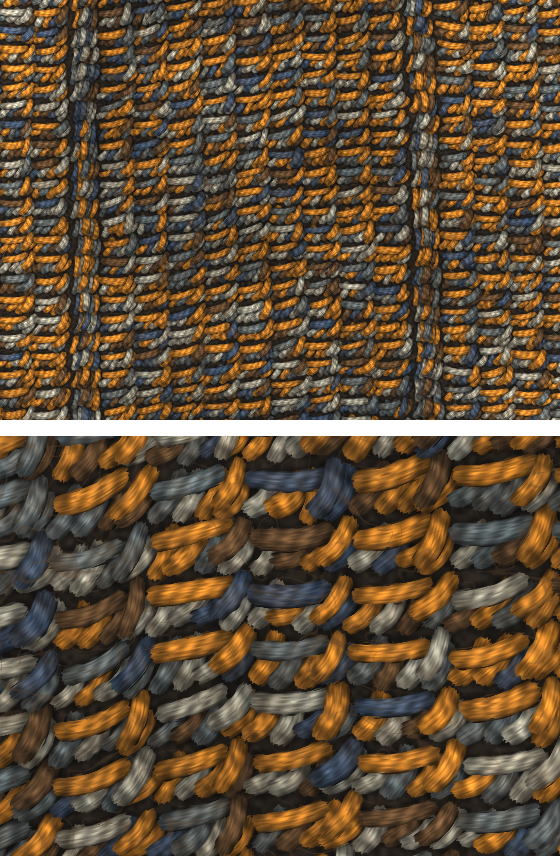
Top: the whole. Bottom: its middle third, enlarged.
Give the GLSL for this texture, as a Shadertoy shader.

```glsl
// Chunky knitted wool in mottled orange, grey and blue yarn, with two raised vertical ribs.

#define ROWS 22.0        // stitch rows over the canvas height
#define PITCH 1.778      // stitch width, in row heights
#define RIB_EVERY 10.0   // columns from one rib to the next
#define RIB_COLUMN 2.0   // column of the first rib
#define STRANDS 6        // yarn strands in each stitch
#define WOBBLE 0.30      // unevenness of the rows
#define FUZZ 0.45        // strength of the loose hairs

const vec3 GAP    = vec3(0.13, 0.11, 0.09);
const vec3 BROWN  = vec3(0.45, 0.32, 0.20);
const vec3 SLATE  = vec3(0.42, 0.47, 0.48);
const vec3 BLUE   = vec3(0.26, 0.35, 0.47);
const vec3 SILVER = vec3(0.76, 0.75, 0.67);
const vec3 ORANGE = vec3(0.97, 0.59, 0.17);

float hash(vec2 p) {
    vec3 a = fract(vec3(p.xyx) * 0.1031);
    a += dot(a, a.yzx + 33.33);
    return fract((a.x + a.y) * a.z);
}

float noise(vec2 p) {
    vec2 i = floor(p), f = fract(p);
    f = f * f * (3.0 - 2.0 * f);
    return mix(mix(hash(i), hash(i + vec2(1, 0)), f.x),
               mix(hash(i + vec2(0, 1)), hash(i + vec2(1, 1)), f.x), f.y);
}

vec3 yarnColour(float h, float orangeShare) {
    if (h < orangeShare) return ORANGE;
    h = (h - orangeShare) / (1.0 - orangeShare);
    if (h < 0.35) return SILVER;
    if (h < 0.64) return SLATE;
    return h < 0.80 ? BLUE : BROWN;
}

// Paints one round, twisted strand from a to b over the colour so far.
void strand(inout vec3 colour, vec2 p, vec2 a, vec2 b, float width, vec3 yarn, float seed, float pixel) {
    vec2 axis = b - a, rel = p - a;
    float len = length(axis);
    vec2 dir = axis / len;
    float along = dot(rel, dir);
    float across = dot(rel, vec2(-dir.y, dir.x)) + 0.05 * sin(3.14 * along / len);
    float past = along - clamp(along, 0.0, len);
    float dist = length(vec2(past, across)) - width;
    if (dist > 0.15) return;

    colour *= mix(0.72, 1.0, smoothstep(0.0, 0.15, dist));
    float v = clamp(across / width, -1.0, 1.0);
    float bulge = sqrt(max(1.0 - v * v, 0.0));
    float ply = 0.5 + 0.5 * sin(along * 19.0 - v * 2.6 + seed * 6.28);
    float fibre = noise(vec2(along * 6.0 - v, across * 36.0) + seed * 91.0);
    float ends = 1.0 - 0.35 * smoothstep(0.3, 0.5, abs(along / len - 0.5));
    float shade = (0.35 + 0.62 * bulge + 0.14 * v) * (0.78 + 0.28 * ply) * (0.72 + 0.56 * fibre);
    vec3 tint = mix(yarn, BROWN, 0.35 * noise(vec2(along * 3.0, seed * 57.0)));
    float cover = 1.0 - smoothstep(-pixel, pixel, dist + 0.07 * (fibre - 0.5));
    colour = mix(colour, tint * shade * ends * 1.06, cover);
}

// Paints the strands of one stitch; p is relative to the stitch centre.
void stitch(inout vec3 colour, vec2 p, vec2 cell, float pixel) {
    bool rib = mod(cell.x, RIB_EVERY) == RIB_COLUMN;
    for (int k = 0; k < STRANDS; k++) {
        float n = float(k);
        vec2 id = cell + vec2(37.0, 61.0) * (n + 1.0);
        float seed = hash(id), pick = hash(id + 17.3);
        vec2 jitter = vec2(hash(id + 5.1), hash(id + 9.7)) - 0.5;
        vec2 a, b;
        float width = 0.16 + 0.05 * seed, orangeShare = 0.27;
        if (rib) {             // steep legs meeting in a V, stacked as a chain
            float side = mod(n, 2.0) * 2.0 - 1.0;
            float layer = floor(n / 2.0);
            a = vec2(side * (0.62 - 0.26 * layer), -0.42 + 0.1 * layer);
            b = a + vec2(0.14 - side * 0.14, 0.68);
            a.x -= side * 0.15;
        } else if (k < 4) {    // short slanting body strands
            a = vec2(-0.78 + 0.42 * n, -0.34);
            b = a + vec2(0.36, 0.38 + 0.12 * seed);
        } else if (k == 4) {   // long bar across the top
            a = vec2(-0.72, 0.10);
            b = vec2(0.34, 0.27);
            orangeShare = 0.46;
        } else {               // leg linking to the next stitch
            a = vec2(0.36, -0.22);
            b = vec2(0.74, 0.36);
            orangeShare = 0.40;
        }
        a += 0.16 * jitter;
        b += 0.20 * jitter.yx;
        strand(colour, p, a, b, width, yarnColour(pick, orangeShare), seed, pixel);
    }
}

void mainImage(out vec4 fragColor, in vec2 fragCoord) {
    vec2 uv = fragCoord / iResolution.xy;
    vec2 p = fragCoord / iResolution.y * ROWS;
    float pixel = max(0.8 * ROWS / iResolution.y, 0.015);

    // Pulled and leaning fabric
    vec2 q = p + WOBBLE * (vec2(noise(p * 0.55), noise(p * 0.45 + 40.0)) - 0.5);
    q.x += (uv.y - 0.5) * 0.7 * uv.x;
    q.y += 0.35 * sin(uv.x * 7.0 + 0.6);

    // Stitches, from the lower left to the upper right
    vec3 colour = GAP * (0.7 + 0.8 * noise(q * 9.0));
    vec2 size = vec2(PITCH, 1.0), home = floor(q / size);
    for (int j = -1; j <= 1; j++)
        for (int i = -1; i <= 1; i++) {
            vec2 cell = home + vec2(i, j);
            stitch(colour, q - (cell + 0.5) * size, cell, pixel);
        }

    // Loose brown hairs
    vec2 bend = q + 0.5 * vec2(noise(q * 1.7), noise(q * 1.7 + 20.0));
    float hair = abs(noise(bend * vec2(3.1, 4.3)) - 0.5);
    hair = (1.0 - smoothstep(0.0, 0.07, hair)) * noise(q * 1.3 + 70.0);
    colour = mix(colour, BROWN * 0.85, FUZZ * hair);

    // Shaded folds, and soft light from the left and lower right
    float light = 0.92 + 0.24 * (noise(p * 0.22 + 11.0) - 0.5);
    light += 0.30 * smoothstep(0.2, 0.0, uv.x) * uv.y;
    light += 0.22 * smoothstep(0.6, 1.0, uv.x) * (1.0 - 0.6 * uv.y);
    fragColor = vec4(clamp(colour * light + 0.025, 0.0, 1.0), 1.0);
}
```
